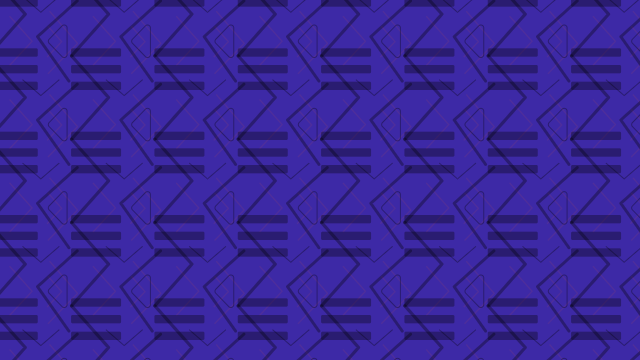
Reproduce this pattern procedurally as a Shadertoy shader.

```glsl
// Repeating indigo tiles of translucent bars, chevrons and rounded triangles
const float CANVAS_HEIGHT = 432.0; // design units from top to bottom
const float TILE = 100.0;          // tile side in design units
const float INK_ALPHA = 0.32;
const vec3 INDIGO = vec3(0.24, 0.16, 0.65);
const vec3 PLUM = vec3(0.31, 0.18, 0.605);

float segmentDist(vec2 p, vec2 a, vec2 b) {
    vec2 ap = p - a, ab = b - a;
    return length(ap - ab * clamp(dot(ap, ab) / dot(ab, ab), 0.0, 1.0));
}

float chevronDist(vec2 p, vec2 a, vec2 tip, vec2 b) {
    return min(segmentDist(p, a, tip), segmentDist(p, tip, b));
}

float boxDist(vec2 p, vec2 halfSize, float radius) {
    vec2 d = abs(p) - halfSize + radius;
    return length(max(d, 0.0)) + min(max(d.x, d.y), 0.0) - radius;
}

float cross2(vec2 a, vec2 b) {
    return a.x * b.y - a.y * b.x;
}

// Signed distance to a triangle with corners in clockwise screen order
float triangleDist(vec2 p, vec2 a, vec2 b, vec2 c) {
    float edge = min(chevronDist(p, a, b, c), segmentDist(p, c, a));
    float inside = min(cross2(b - a, p - a), min(cross2(c - b, p - b), cross2(a - c, p - c)));
    return inside > 0.0 ? -edge : edge;
}

float cover(float dist, float pixel) {
    return clamp(0.5 - dist / pixel, 0.0, 1.0);
}

float stroke(float dist, float width, float pixel) {
    return cover(dist - 0.5 * width, pixel);
}

// Light left by one translucent dark layer
float ink(float coverage) {
    return 1.0 - INK_ALPHA * coverage;
}

// Plum chevrons lying under the dark shapes
float plumLines(vec2 p, float pixel) {
    float d = chevronDist(p, vec2(112.0, 20.0), vec2(138.5, 49.5), vec2(112.0, 78.0));
    d = min(d, chevronDist(p, vec2(60.0, 14.0), vec2(93.0, 52.0), vec2(58.0, 88.0)));
    d = min(d, chevronDist(p, vec2(58.0, 32.0), vec2(74.0, 50.0), vec2(57.0, 68.0)));
    return stroke(d, 1.5, pixel);
}

// Dark shapes, each multiplied in so that crossings deepen
float darkShapes(vec2 p, float pixel) {
    float light = 1.0;
    // Three stacked bars
    for (int i = 0; i < 3; i++) {
        vec2 center = vec2(115.3, 63.0 + 20.0 * float(i));
        light *= ink(cover(boxDist(p - center, vec2(30.0, 5.0), 1.8), pixel));
    }
    // Heavy chevrons
    float rightward = chevronDist(p, vec2(85.8, 67.0), vec2(130.3, 117.0), vec2(85.8, 167.0));
    float leftward = chevronDist(p, vec2(92.7, 1.0), vec2(45.0, 44.0), vec2(82.7, 97.3));
    light *= ink(stroke(rightward, 3.8, pixel));
    light *= ink(stroke(leftward, 3.5, pixel));
    // Fine chevron and rounded triangle outline
    float fine = chevronDist(p, vec2(27.5, 96.0), vec2(49.0, 114.7), vec2(70.7, 96.0));
    float rounded = triangleDist(p, vec2(61.5, 49.5), vec2(77.0, 33.5), vec2(77.0, 65.5)) - 3.5;
    light *= ink(stroke(fine, 1.2, pixel));
    light *= ink(stroke(abs(rounded), 1.2, pixel));
    return light;
}

void mainImage(out vec4 fragColor, in vec2 fragCoord) {
    float pixel = CANVAS_HEIGHT / iResolution.y;
    vec2 p = vec2(fragCoord.x, iResolution.y - fragCoord.y) * pixel;
    vec2 local = mod(p, TILE);

    // Shapes spill over tile borders, so gather the neighbours too
    float plum = 0.0;
    float light = 1.0;
    for (int y = -1; y <= 1; y++) {
        for (int x = 0; x <= 1; x++) {
            vec2 q = local + TILE * vec2(x, y);
            plum = max(plum, plumLines(q, pixel));
            light *= darkShapes(q, pixel);
        }
    }

    fragColor = vec4(mix(INDIGO, PLUM, plum) * light, 1.0);
}
```
